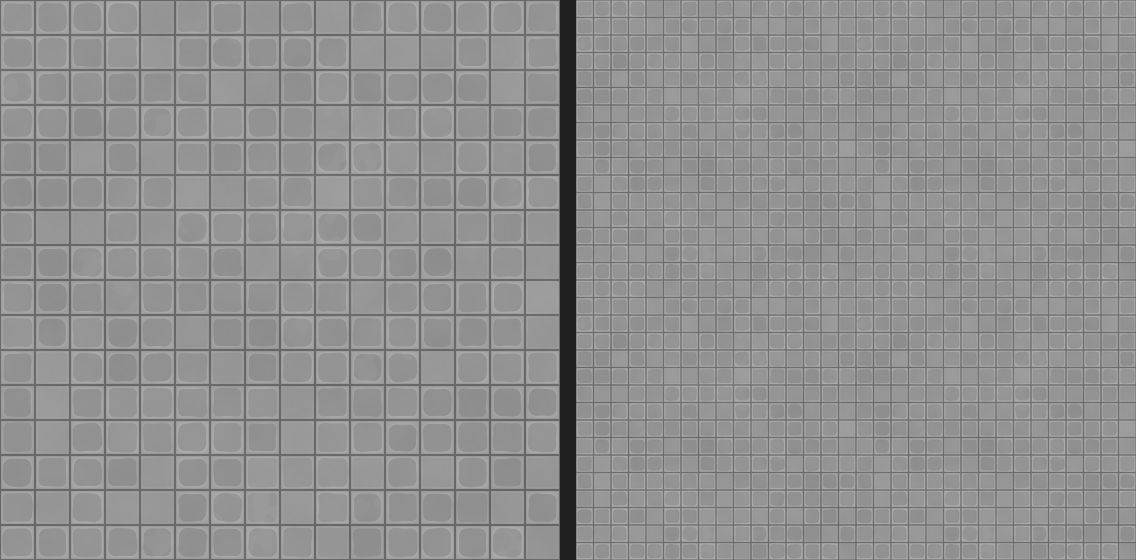
Left, the tile; right, the same tile 2 across and 2 down.
This texture is drawn by a three.js fragment shader. Its source:

```glsl
// Grid of small grey square tiles with pale glazed rims, worn centres and dark joints
#define TILES 16.0
#define JOINT_CORE 0.019
#define JOINT_EDGE 0.033
#define FACE_HALF 0.400
#define WOBBLE 0.034
#define FLAT_SHARE 0.20
#define TONE_SPREAD 0.026
#define FACE_COLOR vec3(0.573)
#define FLAT_COLOR vec3(0.596)
#define RIM_COLOR vec3(0.648)
#define JOINT_COLOR vec3(0.402)
#define JOINT_SIDE_COLOR vec3(0.455)

varying vec2 vUv;

float hash(vec2 p) {
  vec3 q = fract(vec3(p.xyx) * 0.1031);
  q += dot(q, q.yzx + 33.33);
  return fract((q.x + q.y) * q.z);
}

vec2 gradient(vec2 cell, float period) {
  float angle = 6.28318 * hash(mod(cell, period) + 7.0);
  return vec2(cos(angle), sin(angle));
}

// Gradient noise that wraps after a whole number of cells
float noise(vec2 p, float period) {
  vec2 i = floor(p);
  vec2 f = p - i;
  vec2 u = f * f * f * (f * (f * 6.0 - 15.0) + 10.0);
  vec2 e = vec2(1.0, 0.0);
  float a = dot(gradient(i, period), f);
  float b = dot(gradient(i + e.xy, period), f - e.xy);
  float c = dot(gradient(i + e.yx, period), f - e.yx);
  float d = dot(gradient(i + e.xx, period), f - e.xx);
  return mix(mix(a, b, u.x), mix(c, d, u.x), u.y);
}

float roundedBox(vec2 p, float halfSize, float radius) {
  vec2 q = abs(p) - halfSize + radius;
  return length(max(q, 0.0)) + min(max(q.x, q.y), 0.0) - radius;
}

void main() {
  vec2 grid = vUv * TILES;
  vec2 id = mod(floor(grid), TILES);
  vec2 p = fract(grid) - 0.5;

  // Per-tile variation
  float shapeSeed = hash(id + 31.0);
  float toneSeed = hash(id + 67.0);
  float wearSeed = hash(id + 113.0);
  float flatTile = 1.0 - smoothstep(FLAT_SHARE - 0.08, FLAT_SHARE + 0.12, wearSeed);

  // Wrapping noise for regional tone, outlines, wear and smudges
  float region = noise(grid / 4.0, TILES / 4.0);
  float broad = noise(grid, TILES);
  float ripple = noise(grid * 2.0 + 0.5, TILES * 2.0);
  float fine = noise(grid * 5.0, TILES * 5.0);
  float tone = TONE_SPREAD * (toneSeed - 0.5 + 0.7 * region);

  // Worn centre: a rounded square with an uneven outline, wider on faded tiles
  float radius = mix(mix(0.13, 0.25, shapeSeed), 0.06, flatTile);
  float halfSize = mix(FACE_HALF + 0.025 * (toneSeed - 0.5), 0.428, flatTile);
  float wobble = WOBBLE * (ripple + 0.5 * broad) * (1.0 - 0.6 * flatTile);
  float face = roundedBox(p, halfSize, radius) + wobble;
  float centre = 1.0 - smoothstep(-0.014, 0.014, face);

  // Pale rim, brightest beside the centre and broken in places
  float glint = exp(-pow((face - 0.022) / 0.024, 2.0));
  float strength = 0.62 + 0.25 * shapeSeed + 0.45 * broad - 0.25 * flatTile;
  vec3 rim = mix(FLAT_COLOR, RIM_COLOR, clamp(strength, 0.0, 1.0));
  rim += 0.024 * glint * (1.0 - 0.5 * flatTile) * smoothstep(-0.35, 0.3, ripple);

  // Faded tiles are paler; a few carry a soft-edged smudge
  vec3 body = mix(FACE_COLOR, FLAT_COLOR, flatTile) + 0.014 * broad;
  float smudge = smoothstep(0.02, 0.07, ripple + 0.4 * broad);
  body += 0.014 * smudge * smoothstep(0.88, 0.95, shapeSeed);
  vec3 color = mix(rim, body, centre) + tone + 0.005 * fine;

  // Joints: a soft shaded side around a dark core
  float joint = 0.5 - max(abs(p.x), abs(p.y));
  float side = 1.0 - smoothstep(JOINT_EDGE - 0.014, JOINT_EDGE + 0.018, joint);
  float core = 1.0 - smoothstep(JOINT_CORE - 0.012, JOINT_CORE + 0.012, joint);
  color = mix(color, JOINT_SIDE_COLOR + 0.02 * region, side);
  color = mix(color, JOINT_COLOR + 0.04 * region + 0.02 * broad, core);

  gl_FragColor = vec4(color, 1.0);
}
```
